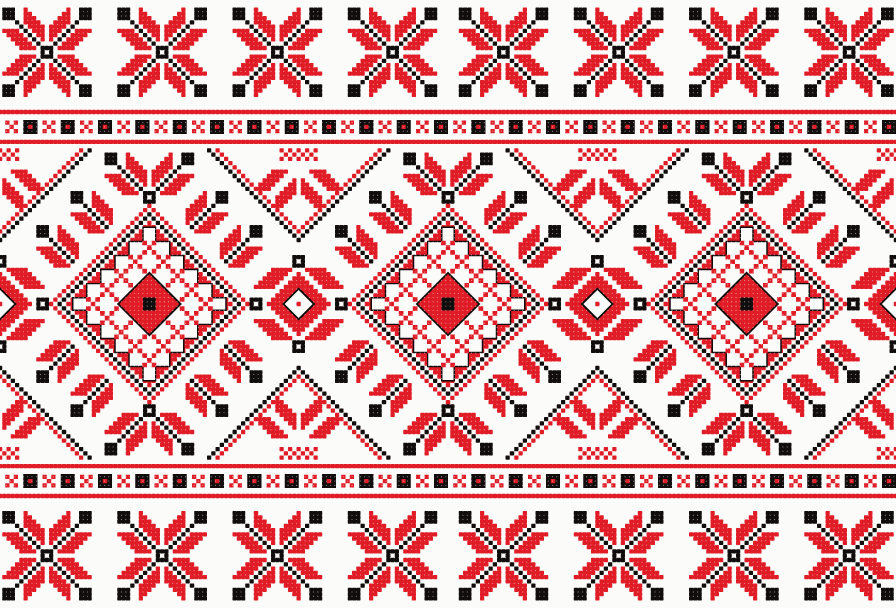
Write a Shadertoy shader that draws this pattern.

```glsl
// Cross-stitch folk border: star rows, checked bands and a frieze of leafy diamonds.

const int CLOTH = 0, RED = 1, BLACK = 2;

bool within(float v, float lo, float hi) { return v >= lo && v <= hi; }

// Diagonal stem with a square bud and a leaf on either side, in the positive quadrant
int sprig(vec2 l) {
    l = vec2(min(l.x, l.y), max(l.x, l.y));
    if (l.x >= 8.0 && l.y <= 10.0) return BLACK;
    if (l.x == l.y && within(l.x, 2.0, 7.0)) return BLACK;
    return within(l.x, 1.0, 5.0) && within(l.y - l.x, 2.0, 5.0) ? RED : CLOTH;
}

// Hollow square of three by three stitches
bool knot(vec2 l) { return max(abs(l.x), abs(l.y)) == 1.0; }

// Five stitches forming an X
bool crossMark(vec2 l) {
    l = abs(round(l));
    return l.x == l.y && l.x <= 1.0;
}

int starRow(vec2 cell) {
    vec2 l = vec2(mod(cell.x, 27.0) - 13.0, cell.y - 59.0);
    return knot(l) ? BLACK : sprig(abs(l));
}

// Alternating black squares and red crosses between two red lines
int checkedBand(vec2 p) {
    float e = (p.x + 1.64) / 4.375, i = round(e);
    vec2 l = vec2((e - i) * 4.375, p.y - 41.5);
    if (within(abs(l.y), 3.0, 4.0)) return RED;
    if (mod(i, 2.0) == 1.0) return crossMark(l) ? RED : CLOTH;
    float m = max(abs(l.x), abs(l.y));
    return m < 0.5 ? RED : m < 1.65 ? BLACK : CLOTH;
}

// Red diamond holding a stepped lattice and a dark heart
int bigDiamond(vec2 a, vec2 cell) {
    float d = a.x + a.y, ring = cell.x + cell.y;
    if (max(a.x, a.y) < 1.5) return BLACK;
    if (abs(d - 7.3) < 0.3) return BLACK;
    if (d < 7.3) return RED;
    vec2 k = round(a / 3.3), l = a - 3.3 * k;
    float tier = k.x + k.y;
    if (tier == 5.0) return max(l.x, l.y) > 1.3 ? BLACK : CLOTH;
    if (tier < 5.0) return mod(tier, 2.0) == 0.0 && crossMark(l / 1.1) ? RED : CLOTH;
    if (ring <= 19.0 || ring == 23.0) return RED;
    return ring == 21.0 ? BLACK : CLOTH;
}

// Small flower between the diamonds, with the chevron and blossom above it
int sideMotif(vec2 r, vec2 cell) {
    float d = r.x + r.y, ring = cell.x + cell.y, slope = cell.y - cell.x;
    if (knot(cell - vec2(10, 0)) || knot(cell - vec2(0, 10))) return BLACK;
    if (ring == 0.0 || abs(d - 3.6) < 0.3) return ring == 0.0 ? RED : BLACK;
    if (d > 3.6 && ring <= 7.0) return RED;
    if (within(ring, 10.0, 14.0) && within(cell.y, 4.0, 8.0)) return RED;
    if (slope == 15.0) return BLACK;
    if (slope == 17.0) return RED;
    if (cell.y >= 34.0 && cell.x <= 4.0 && mod(ring, 2.0) == 0.0) return RED;
    return sprig(vec2(cell.x, 32.0 - cell.y)) == RED ? RED : CLOTH;
}

int frieze(vec2 p) {
    vec2 a = vec2(abs(mod(p.x + 35.0, 70.0) - 35.0), p.y), cell = round(a);
    if (cell.y > 36.0) return CLOTH;
    if (cell.x + cell.y <= 23.0) return bigDiamond(a, cell);
    if (knot(cell - vec2(0, 25))) return BLACK;
    // Sprigs growing out of the diamond's edge
    for (float i = 0.0; i < 3.0; i++) {
        int ink = sprig(cell - vec2(8.0 * i, i == 0.0 ? 25.0 : 24.0 - 8.0 * i));
        if (ink != CLOTH) return ink;
    }
    return sideMotif(vec2(35.0 - a.x, a.y), vec2(35.0 - cell.x, cell.y));
}

vec3 embroidery(vec2 p) {
    vec2 a = abs(p), cell = round(a);
    int ink = a.y > 46.5 ? starRow(cell)
            : a.y > 37.0 ? checkedBand(vec2(p.x, a.y)) : frieze(vec2(p.x, a.y));
    vec3 cloth = vec3(0.985, 0.985, 0.98);
    if (ink == CLOTH) return cloth;
    vec3 thread = ink == RED ? vec3(0.88, 0.11, 0.15) : vec3(0.07, 0.05, 0.05);
    // Cloth shows through where stitch corners meet
    return mix(thread, cloth, 0.6 * step(0.6, length(a - cell)));
}

void mainImage(out vec4 fragColor, in vec2 fragCoord) {
    const int N = 4;
    vec3 sum = vec3(0);
    for (int i = 0; i < N * N; i++) {
        vec2 offset = (vec2(i % N, i / N) + 0.5) / float(N) - 0.5;
        // 210 stitches span the canvas width
        sum += embroidery((fragCoord + offset - 0.5 * iResolution.xy) / iResolution.x * 210.0);
    }
    fragColor = vec4(sum / float(N * N), 1.0);
}
```
